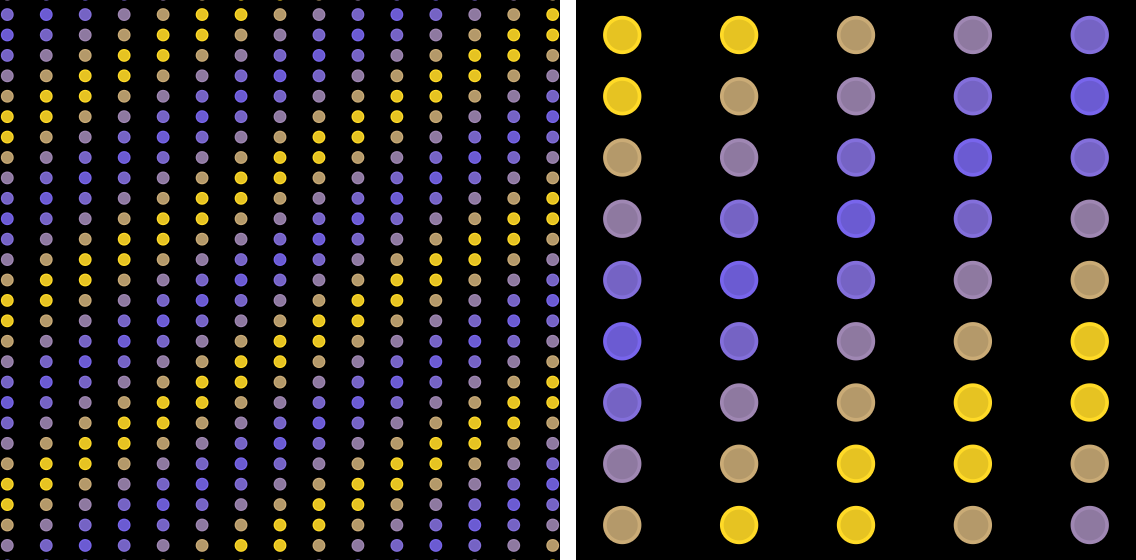
Left, the full canvas; right, a detail of the centre.
Write a WebGL 1 fragment shader that draws this pattern.

```glsl
precision mediump float;
// Columns of round dots on black, centred on the canvas. Colour runs from
// violet to yellow and back every nine dots, stepping up one row per column
// to make diagonal bands. Each dot has a flat fill and a thin brighter rim.

uniform vec2 u_resolution;

// Folded distance of a cell from the nearest violet diagonal: 0 to 4.
float bandDistance(vec2 cell) {
  return abs(mod(cell.y - cell.x + 3.5, 9.0) - 4.5);
}

vec3 bandColor(float distanceToViolet) {
  vec3 violet = vec3(0.42, 0.355, 0.825);
  vec3 yellow = vec3(0.90, 0.765, 0.135);
  return mix(violet, yellow, pow(distanceToViolet / 4.0, 1.8));
}

// Antialiased disc coverage for a distance from its centre.
float disc(float dist, float radius, float pixel) {
  return clamp(0.5 + (radius - dist) / pixel, 0.0, 1.0);
}

void main() {
  float pixel = 1.0 / min(u_resolution.x, u_resolution.y);
  vec2 p = (gl_FragCoord.xy - 0.5 * u_resolution) * pixel;

  // Grid cells: column spacing, row spacing
  vec2 spacing = vec2(0.06957, 0.03646);
  vec2 cell = floor(p / spacing + 0.5);
  float dist = length(p - cell * spacing);

  // Fill inside a brighter rim
  vec3 fill = bandColor(bandDistance(cell));
  vec3 dotColor = mix(min(fill * 1.12, 1.0), fill, disc(dist, 0.0092, pixel));

  gl_FragColor = vec4(dotColor * disc(dist, 0.0114, pixel), 1.0);
}
```
